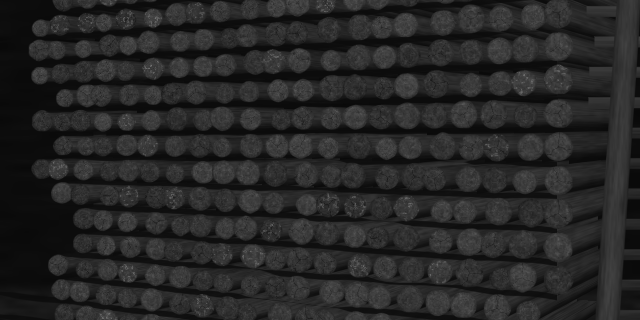
Give the GLSL for this texture, as a Shadertoy shader.

```glsl
// Rows of stacked round timber in dim grey light, held by a pole at the right.
const vec2 VANISH = vec2(2.8, 0.61);

float hash(vec2 p) {
    vec3 q = fract(p.xyx * 0.1031);
    q += dot(q, q.yzx + 33.33);
    return fract((q.x + q.y) * q.z);
}

float noise(vec2 p) {
    vec2 i = floor(p), f = fract(p);
    f = f * f * (3.0 - 2.0 * f);
    return mix(mix(hash(i), hash(i + vec2(1, 0)), f.x),
               mix(hash(i + vec2(0, 1)), hash(i + vec2(1, 1)), f.x), f.y);
}

// Row spacing grows toward the right
float pitch(float x) { return 0.0716 + 0.0188 * x; }
float rowLine(float x) { return 0.618 + 0.0146 * x; }

// Centre and radius of one log; a zero radius means there is none
vec3 logAt(float row, float i) {
    vec2 id = vec2(row + 31.0, i + 67.0);
    float u = i + (i < 0.0 ? 0.4 * (hash(id) - 0.5) : 0.0);
    float x = (pitch(1.745) * exp(0.0173 * u) - 0.0716) / 0.0188;
    float r = pitch(x) * mix(0.34, 0.45, sqrt(hash(id + 7.3)));
    if (i > -0.5) r = pitch(x) * 0.44;
    float y = rowLine(x) - row * pitch(x) + r - 0.42 * pitch(x);
    float start = 0.10 + 0.04 * hash(vec2(row + 40.0, 3.0)) + 0.05 * step(2.5, row);
    bool present = x > start && i < (row > 5.5 ? -0.5 : 0.5);
    return vec3(x, y, present ? r : 0.0);
}

// Tone of a sawn end; q is the position in radii
float sawnEnd(vec2 q, vec2 id) {
    float d = length(q), a = atan(q.y, q.x), h = hash(id + 2.7);
    float grain = noise(q * 4.0 + id * 9.0);
    float tone = mix(0.175, 0.25, h) + 0.06 * (grain - 0.5);
    tone += 0.008 * sin(d * 24.0 + 4.0 * grain + h * 6.0);
    // Drying cracks
    float crack = abs(sin(a * 1.5 + h * 20.0 + 0.8 * grain)) * d;
    tone -= 0.05 * smoothstep(0.08, 0.02, crack) * step(0.55, hash(id + 5.1));
    // Pale scuffs, heavy on a few ends
    float scuff = smoothstep(0.55, 0.85, noise(q * 5.0 + id * 3.0)) * noise(q * 13.0 + id);
    tone += scuff * (hash(id + 8.9) > 0.9 ? 0.2 : 0.06);
    tone += 0.05 * (noise(q * 11.0 + id * 5.0) - 0.5);
    return tone * (1.0 - 0.22 * smoothstep(0.75, 1.0, d)) * (1.0 + 0.06 * q.y);
}

void mainImage(out vec4 fragColor, in vec2 fragCoord) {
    vec2 p = fragCoord / iResolution.y;
    float e = 0.8 / iResolution.y;

    // Dark shed and dim ground
    float tone = 0.035 + 0.02 * noise(p * vec2(12.0, 40.0));
    float ground = smoothstep(0.15, 0.09, p.y + 0.03 * noise(p * 15.0));
    tone += ground * (0.02 + 0.04 * noise(p * vec2(30.0, 70.0)));

    // Rear post
    float rear = abs(p.x - 0.312);
    tone = mix(tone, 0.15 - 2.0 * rear, smoothstep(e, -e, rear - 0.02) * step(0.35, p.y) * step(p.y, 0.8));

    float row0 = round((rowLine(p.x) - p.y) / pitch(p.x));
    float i0 = round(log(pitch(p.x) / pitch(1.745)) / 0.0173);
    float side = row0 > 0.0 ? -1.0 : 1.0;
    float poleX = 1.898 + 0.068 * p.y;

    // Trunks recede to the vanishing point
    for (float k = -1.0; k < 1.5; k++)
    for (float j = -4.0; j < 1.5; j++) {
        vec2 id = vec2(row0 + k * side, i0 + j);
        vec3 c = logAt(id.x, id.y);
        float s = (p.x - c.x) / (VANISH.x - c.x);
        float run = (p.x - c.x) / pitch(c.x);
        if (c.z == 0.0 || s < 0.0 || run > 2.3 || p.x > poleX) continue;
        float r = c.z * (1.0 - s);
        float v = (p.y - mix(c.y, VANISH.y, s)) / r;
        float bark = noise(vec2(run * 5.0, v * 5.0) + id * 13.0);
        float streak = noise(vec2(run * 2.0, v * 12.0) + id * 17.0);
        float shade = mix(0.06, 0.175, smoothstep(-1.0, 0.0, v));
        shade *= 0.75 + 0.25 * bark + 0.25 * streak;
        shade *= mix(0.85, 1.15, hash(id + 4.4)) * exp(-0.12 * run);
        shade *= 1.0 - 0.25 * smoothstep(0.7, 1.0, v);
        tone = mix(tone, shade, smoothstep(e, -e, (abs(v) - 1.0) * r));
    }

    // Shadowed gap beneath each row, fading where the stack ends
    float drift = (rowLine(p.x) - p.y) / pitch(p.x) - 0.47;
    drift += 0.1 * (noise(vec2(p.x * 9.0, round(drift) * 7.0 + 50.0)) - 0.5);
    float gap = abs(drift - round(drift)) * pitch(p.x);
    float gapWidth = 0.009 * smoothstep(0.25, 0.5, noise(vec2(p.x * 5.0, round(drift) * 5.0 + 90.0)) + 0.15);
    tone = mix(tone, 0.045, 0.85 * smoothstep(e, -e, gap - gapWidth) * step(p.x, 1.74));

    // Sawn ends in front
    for (float k = -1.0; k < 1.5; k++)
    for (float j = -1.0; j < 1.5; j++) {
        vec2 id = vec2(row0 + k, i0 + j);
        vec3 c = logAt(id.x, id.y);
        if (c.z == 0.0) continue;
        vec2 q = (p - c.xy) / c.z;
        float edge = length(q) - 1.0 + 0.12 * (noise(q * 1.8 + id * 5.0) - 0.5);
        tone = mix(tone, sawnEnd(q, id + 80.0), smoothstep(e, -e, edge * c.z));
    }

    // Bearers between rows
    float n = round((0.679 - p.y) / 0.095);
    float off = p.y - 0.679 + n * 0.095;
    bool upper = n < 0.5;
    float beam = max(abs(off) - 0.017, (upper ? 1.83 + 0.03 * hash(vec2(n + 20.0, 1.0)) : poleX) - p.x);
    float beamTone = (upper ? 0.18 : 0.13) + 2.0 * off + 0.04 * noise(p * vec2(15.0, 200.0));
    tone = mix(tone, beamTone, smoothstep(e, -e, beam));

    // Leaning pole
    float w = (p.x - poleX) / 0.038;
    float wood = noise(vec2(w * 6.0, p.y * 14.0)) + 0.5 * noise(p * vec2(240.0, 50.0));
    float poleTone = 0.225 * (1.0 - 0.4 * w * w) + 0.05 * (wood - 0.7);
    tone = mix(tone, poleTone, smoothstep(e, -e, (abs(w) - 1.0) * 0.038));

    fragColor = vec4(vec3(clamp(tone, 0.0, 1.0)), 1.0);
}
```
